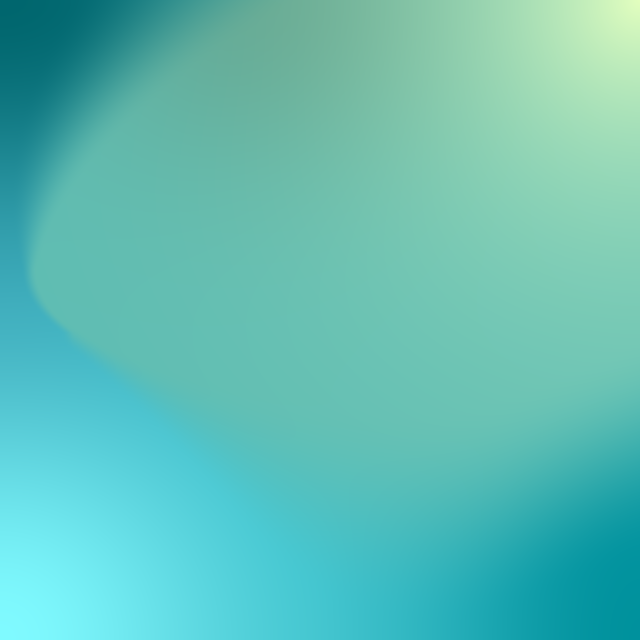
Give the GLSL for this background, as a Shadertoy shader.

```glsl
// Soft green rounded field glowing over a teal and cyan corner gradient.

// Falls smoothly from 1 at the corner to 0 at the given reach.
float cornerGlow(vec2 offset, float reach) {
    return 1.0 - smoothstep(0.0, reach, length(offset));
}

float smoothMin(float a, float b, float k) {
    float h = max(k - abs(a - b), 0.0) / k;
    return min(a, b) - 0.25 * k * h * h;
}

// Colours around the field: p.y is measured downward from the top.
vec3 backdrop(vec2 p) {
    vec3 blue = mix(vec3(0.24, 0.67, 0.73), vec3(0.25, 0.76, 0.80), smoothstep(0.0, 0.5, p.x));
    vec3 color = mix(blue, vec3(0.0, 0.40, 0.43), cornerGlow(p * vec2(0.6, 1.0), 0.5));
    color = mix(color, vec3(0.50, 0.98, 1.0), cornerGlow(p - vec2(0.0, 1.0), 0.6));
    return mix(color, vec3(0.0, 0.57, 0.615), cornerGlow((p - 1.0) * vec2(1.0, 0.5), 0.52));
}

// Green field with a pale yellow glow and a muted patch along the top.
vec3 fieldColor(vec2 p) {
    float glow = exp(-3.0 * length(p - vec2(1.0, 0.0)));
    vec3 color = vec3(0.35, 0.73, 0.70) + vec3(0.54, 0.27, 0.05) * glow;
    vec2 patchOffset = (p - vec2(0.42, 0.0)) / vec2(0.30, 0.28);
    return color - vec3(0.03, 0.10, 0.12) * exp(-dot(patchOffset, patchOffset));
}

// Coverage of the field: crisp at the left tip, wide blur elsewhere.
float fieldMask(vec2 p) {
    float above = max(0.42 - p.y, 0.0);
    float below = clamp(p.y - 0.42, 0.0, 0.1);
    float leftEdge = 0.045 + 1.4 * above * above + 6.0 * below * below;
    float leftBlur = 0.012 + 0.25 * above + 0.35 * above * above;

    float lowerEdge = smoothMin(0.45 + 0.7 * p.x, 1.12 - 0.42 * p.x, 0.25);
    float lowerBlur = 0.02 + 0.15 * smoothstep(0.1, 0.6, p.x);

    return smoothstep(-leftBlur, leftBlur, p.x - leftEdge)
         * smoothstep(-lowerBlur, lowerBlur, lowerEdge - p.y);
}

void mainImage(out vec4 fragColor, in vec2 fragCoord) {
    vec2 uv = fragCoord / iResolution.xy;
    vec2 p = vec2(uv.x, 1.0 - uv.y);
    vec3 color = mix(backdrop(p), fieldColor(p), fieldMask(p));
    fragColor = vec4(clamp(color, 0.0, 1.0), 1.0);
}
```
